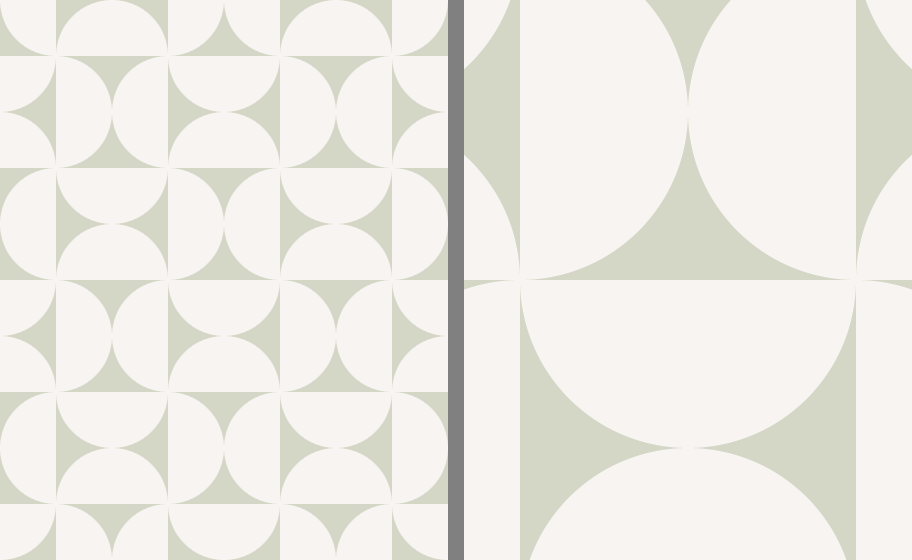
Left: the whole. Right: its middle third, enlarged.
A WebGL 1 fragment shader for this pattern:

```glsl
precision highp float;

uniform vec2 u_resolution;

const vec3 CREAM = vec3(0.969, 0.957, 0.945);
const vec3 SAGE = vec3(0.831, 0.843, 0.776);
const float TILES_ACROSS = 4.0;
const int SAMPLES = 4;

// Canvas position in tile units, with a tile centred on the vertical midline
vec2 tileSpace(vec2 pixel, vec2 resolution) {
  vec2 centred = (pixel - 0.5 * resolution) / resolution.x;
  return centred * TILES_ACROSS + vec2(0.5, 0.0);
}

// Signed distance to two half discs resting on the left and right tile sides
float facingHalfDiscs(vec2 local) {
  float inset = 0.5 - abs(local.x);
  return length(vec2(inset, local.y)) - 0.5;
}

// 1 on the sage ground, 0 on the discs; odd tiles are turned a quarter
float groundMask(vec2 p) {
  vec2 cell = floor(p);
  vec2 local = p - cell - 0.5;
  float turned = mod(cell.x + cell.y, 2.0);
  vec2 oriented = turned > 0.5 ? local.yx : local;
  return step(0.0, facingHalfDiscs(oriented));
}

// Box-filtered coverage keeps both the arcs and the flat sides smooth
float groundCoverage(vec2 pixel, vec2 resolution) {
  float count = float(SAMPLES);
  float total = 0.0;
  for (int j = 0; j < SAMPLES; j++) {
    for (int i = 0; i < SAMPLES; i++) {
      vec2 offset = (vec2(float(i), float(j)) + 0.5) / count - 0.5;
      total += groundMask(tileSpace(pixel + offset, resolution));
    }
  }
  return total / (count * count);
}

void main() {
  float ground = groundCoverage(gl_FragCoord.xy, u_resolution);
  gl_FragColor = vec4(mix(CREAM, SAGE, ground), 1.0);
}
```
